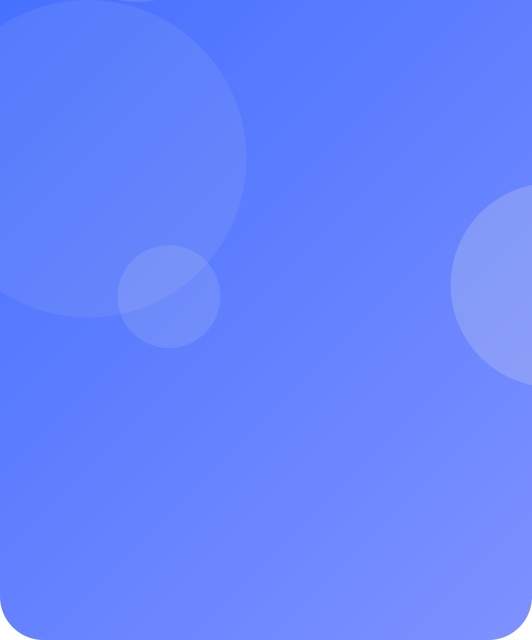
Reproduce this background procedurally as a Shadertoy shader.

```glsl
// Blue diagonal gradient card with translucent discs and rounded lower corners.

// Lengths are in canvas heights, origin at the lower left.
const vec3 DEEP_BLUE  = vec3(0.275, 0.439, 1.0);
const vec3 PERIWINKLE = vec3(0.494, 0.569, 1.0);
const vec3 DISC_TINT  = vec3(0.94, 0.94, 0.86);
const vec3 PAGE_COLOR = vec3(1.0);
const float CORNER_RADIUS = 0.068;

// Each disc: centre x, centre y, radius, opacity
const int DISC_COUNT = 4;
const vec4 DISCS[DISC_COUNT] = vec4[DISC_COUNT](
    vec4(0.137, 0.752, 0.248, 0.08),
    vec4(0.264, 0.5365, 0.0803, 0.12),
    vec4(0.864, 0.5547, 0.1598, 0.20),
    vec4(0.215, 1.156, 0.1588, 0.12)
);

// Antialiased coverage of a signed distance, one pixel wide
float coverage(float dist, float pixel) {
    return clamp(0.5 - dist / pixel, 0.0, 1.0);
}

// Card that is rounded at the bottom and runs past the other edges
float cardDistance(vec2 p, float width) {
    float halfWidth = 0.5 * width;
    vec2 q = vec2(abs(p.x - halfWidth) - halfWidth, -p.y) + CORNER_RADIUS;
    return length(max(q, 0.0)) + min(max(q.x, q.y), 0.0) - CORNER_RADIUS;
}

void mainImage(out vec4 fragColor, in vec2 fragCoord) {
    float pixel = 1.0 / iResolution.y;
    float width = iResolution.x * pixel;
    vec2 p = fragCoord * pixel;

    // Gradient from the upper left to the lower right
    float diagonal = (p.x + 1.0 - p.y) / (width + 1.0);
    vec3 color = mix(DEEP_BLUE, PERIWINKLE, diagonal);

    // Translucent discs
    for (int i = 0; i < DISC_COUNT; i++) {
        vec4 disc = DISCS[i];
        float dist = length(p - disc.xy) - disc.z;
        color = mix(color, DISC_TINT, disc.w * coverage(dist, pixel));
    }

    // Page outside the rounded corners
    color = mix(PAGE_COLOR, color, coverage(cardDistance(p, width), pixel));
    fragColor = vec4(color, 1.0);
}
```
